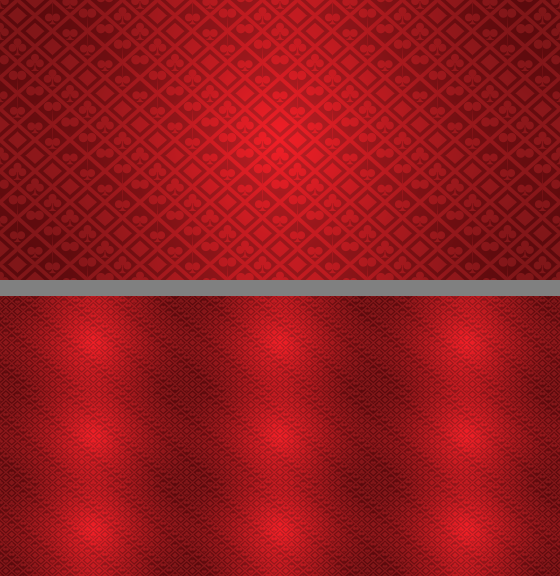
Top: one tile. Bottom: repeated 3 by 3.
Write a Shadertoy shader that draws this pattern.

```glsl
// Red card-table cloth: a diamond lattice holding the four suits, lit from the middle.

const float PI = 3.14159265;
const vec2 CELLS = vec2(16.0, 9.0);               // lattice cells across and up
const float CELL_H = 0.5 * CELLS.x / CELLS.y;     // cell height in cell widths
const float LINE_HALF = 0.055;                    // half width of lattice lines
const float DIAMOND_HALF = 0.27;                  // half width of the diamond suit
const float SUIT_SHIFT = 2.0;                     // suit of the cell at the origin
const float LIGHT_REACH = 1.1;                    // radius where the light ends
const float LIGHT_POWER = 1.15;
const vec3 FIGURE_LIT = vec3(0.94, 0.12, 0.15);
const vec3 FIGURE_DIM = vec3(0.50, 0.085, 0.095);
const vec3 GROUND_LIT = vec3(0.74, 0.12, 0.14);
const vec3 GROUND_DIM = vec3(0.36, 0.04, 0.05);

float circle(vec2 p, vec2 center, float radius) {
    return length(p - center) - radius;
}

// Two mirrored lobes drawn down along tangents to a tip on the axis.
float heart(vec2 p, vec2 lobe, float radius, float tipY) {
    p.x = abs(p.x);
    vec2 tip = vec2(0.0, tipY);
    vec2 toLobe = lobe - tip;
    float angle = atan(toLobe.y, toLobe.x) - acos(radius / length(toLobe));
    vec2 normal = vec2(cos(angle), sin(angle));
    vec2 along = vec2(-normal.y, normal.x);
    float taper = max(dot(p - tip, normal), dot(p - lobe, along));
    return min(circle(p, lobe, radius), taper);
}

// Stem that flares into a thin, wide foot.
float stem(vec2 p) {
    float t = clamp(-p.y / 0.25, 0.0, 1.0);
    float halfWidth = 0.018 + 0.11 * pow(t, 6.0);
    return max((abs(p.x) - halfWidth) * 0.7, abs(p.y + 0.125) - 0.125);
}

float spade(vec2 p) {
    float leaf = heart(vec2(p.x, -p.y), vec2(0.105, 0.055), 0.112, -0.25);
    return min(leaf, stem(p));
}

float club(vec2 p) {
    float top = circle(p, vec2(0.0, 0.125), 0.113);
    float side = circle(vec2(abs(p.x), p.y), vec2(0.138, -0.03), 0.113);
    float middle = circle(p, vec2(0.0, 0.02), 0.06);
    return min(min(top, side), min(middle, stem(p)));
}

void mainImage(out vec4 fragColor, in vec2 fragCoord) {
    vec2 uv = fragCoord / iResolution.xy;
    float pixel = CELLS.x / iResolution.x;

    // Nearest centre of the staggered lattice
    vec2 grid = uv * CELLS;
    float rising = floor(grid.x + grid.y + 0.5);
    float falling = floor(grid.x - grid.y + 0.5);
    vec2 center = 0.5 * vec2(rising + falling, rising - falling);
    vec2 p = (grid - center) * vec2(1.0, CELL_H);

    // Lattice lines
    vec2 slope = normalize(vec2(CELL_H, 1.0));
    float rhombus = dot(abs(p), slope);
    float line = 0.5 * slope.x - rhombus - LINE_HALF;

    // Suits advance along rows; wrapped centres keep the edges joined
    center = mod(center, CELLS);
    int suit = int(mod(floor(center.x + center.y + 0.5) + SUIT_SHIFT, 4.0));
    float figure = rhombus - DIAMOND_HALF * slope.x;
    if (suit == 0) figure = spade(p);
    else if (suit == 1) figure = heart(p, vec2(0.118, 0.07), 0.132, -0.24);
    else if (suit == 2) figure = club(p);

    // Periodic glow around the middle
    vec2 offset = sin(PI * (uv - 0.5)) * vec2(1.0, 0.5);
    float shade = pow(min(length(offset) / LIGHT_REACH, 1.0), LIGHT_POWER);

    float cover = clamp(0.5 - min(line, figure) / pixel, 0.0, 1.0);
    vec3 ground = mix(GROUND_LIT, GROUND_DIM, shade);
    vec3 raised = mix(FIGURE_LIT, FIGURE_DIM, shade);
    fragColor = vec4(mix(ground, raised, cover), 1.0);
}
```
